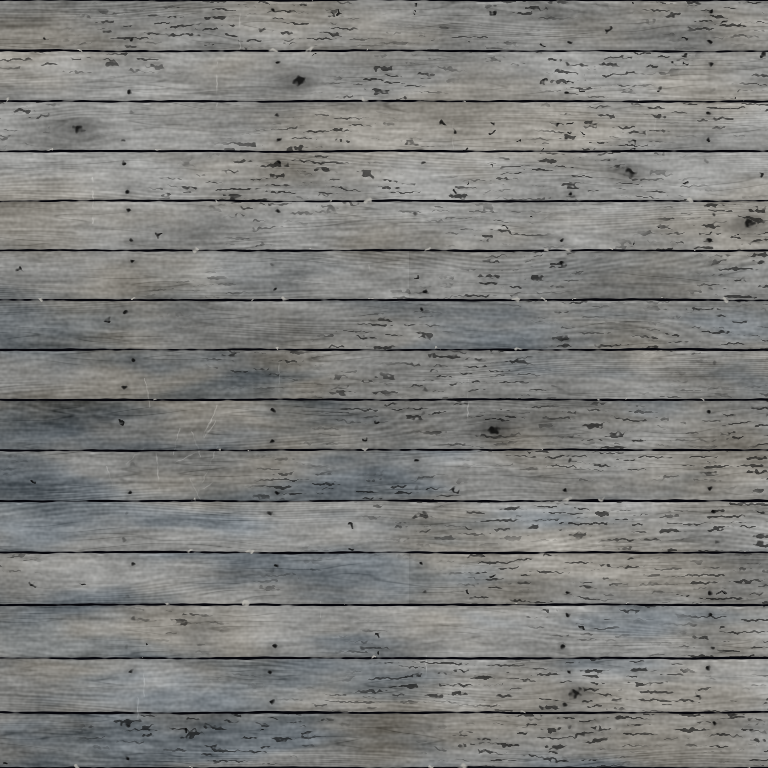
Give the GLSL for this texture, as a three.js fragment shader.

```glsl
// Weathered grey deck: fifteen horizontal planks split by thin dark seams.
// Stretched gradient noise makes the grain and stains; hashed cells and loops
// scatter the knots, nails, pits, scratches and the grit caught in the seams.
#define PLANKS 15.0
#define SEAM_BOW 0.097
#define SEAM_HALF 0.0008
#define JOIST_START 0.167
#define JOIST_PITCH 0.19
#define GRAIN_DEPTH 0.15
#define SCRATCHES 26
#define WOOD_GREY vec3(0.527, 0.528, 0.520)
#define GAP_COLOR vec3(0.02, 0.02, 0.04)
#define BLUE_TINT vec3(-0.105, -0.080, -0.052)
#define TAN_TINT vec3(0.010, -0.004, -0.024)
#define GRIT_COLOR vec3(0.74, 0.73, 0.70)

varying vec2 vUv;

float hash(vec2 p) {
  return fract(sin(dot(p, vec2(127.1, 311.7))) * 43758.5);
}

// Gradient noise, roughly -0.6 to 0.6
float corner(vec2 cell, vec2 offset) {
  float a = 6.2832 * hash(cell);
  return dot(vec2(cos(a), sin(a)), offset);
}

float noise(vec2 p) {
  vec2 i = floor(p), f = fract(p), e = vec2(1.0, 0.0);
  vec2 u = f * f * f * (f * (f * 6.0 - 15.0) + 10.0);
  return mix(mix(corner(i, f), corner(i + e, f - e), u.x),
             mix(corner(i + e.yx, f - e.yx), corner(i + 1.0, f - 1.0), u.x), u.y);
}

float fbm(vec2 p) {
  return noise(p) + 0.5 * noise(p * 2.1 + 7.3) + 0.25 * noise(p * 4.3 + 3.1);
}

// Height to plank number; the lower planks are slightly wider
float plankCoord(float y) {
  float t = y;
  for (int i = 0; i < 3; i++) t = y - SEAM_BOW * t * (1.0 - t) * (1.0 - t);
  return t * PLANKS;
}

float blob(vec2 d, float radius) {
  return 1.0 - smoothstep(radius * 0.3, radius * 1.4, length(d));
}

float segment(vec2 p, vec2 a, vec2 b) {
  vec2 d = b - a;
  return length(p - a - d * clamp(dot(p - a, d) / dot(d, d), 0.0, 1.0));
}

void main() {
  vec2 p = vUv;
  float row = plankCoord(p.y + 0.0014 * noise(p * vec2(7.0, 6.0)) + 0.0008 * noise(p * vec2(45.0, 6.0)));
  float id = floor(row), across = fract(row);
  float seam = floor(row + 0.5), seamDist = (row - seam) / PLANKS;
  vec2 ragged = vec2(noise(p * 140.0), noise(p * 140.0 + 9.0));

  // Knot: bends the grain around a dark core
  vec2 knotAt = vec2(hash(vec2(id, 3.0)), 0.3 + 0.4 * hash(vec2(id, 5.0)));
  vec2 toKnot = vec2(p.x - knotAt.x, (across - knotAt.y) / PLANKS);
  float hasKnot = step(0.4, hash(vec2(id, 9.0)));
  float bend = hasKnot * exp(-dot(toKnot, toKnot * vec2(1.0, 3.0)) / 0.0007);

  // Grain: growth rings, fibres, hairlines and speckle
  vec2 q = vec2(p.x + id * 7.3, p.y - 0.7 * toKnot.y * bend);
  q.y += 0.008 * noise(vec2(q.x * 5.0, across * 1.5 + id * 17.0));
  float figure = noise(vec2(q.x * 2.6, across * 1.3 + id * 11.0));
  float rings = sin(q.y * 1000.0 + figure * 60.0) * smoothstep(-0.1, 0.4, noise(q * vec2(4.0, 22.0)));
  float fibres = 0.6 * noise(q * vec2(7.0, 85.0)) + 0.9 * noise(q * vec2(26.0, 230.0));
  float hair = 1.0 - smoothstep(0.0, 0.09, abs(noise(q * vec2(9.0, 100.0) + 57.0)));
  hair *= smoothstep(-0.1, 0.35, noise(q * vec2(7.0, 40.0) + 19.0));
  float speckle = noise(p * 190.0) + noise(p * vec2(110.0, 250.0));
  float grain = 0.2 * rings + 0.7 * fibres + 0.34 * speckle - 0.5 * hair;

  // Plank tone: darker mid-height and lower left, some boards butted
  float butt = step(0.533, p.x) * step(0.75, hash(vec2(id, 21.0)));
  float tone = 0.085 * (hash(vec2(id + 40.0 * butt, 31.0)) - 0.5);
  float midHeight = (p.y - 0.53) / 0.13;
  tone += 0.035 * smoothstep(0.5, 0.8, p.y) - 0.035 * exp(-midHeight * midHeight);
  tone += 0.06 * (p.x - 0.5) * (1.0 - 0.6 * p.y);
  float blotch = fbm(q * vec2(5.0, 17.0)) + 0.7 * fbm(p * vec2(9.0, 14.0) + 41.0);
  vec3 color = WOOD_GREY + tone + 0.115 * blotch + GRAIN_DEPTH * grain;

  // Slate and faint tan weather stains
  float stain = fbm(q * vec2(3.5, 13.0) + 4.0);
  float lower = 1.0 - smoothstep(0.52, 0.72, p.y);
  color += BLUE_TINT * lower * smoothstep(-0.05, 0.5, stain + 0.45 * (0.5 - p.x));
  color += TAN_TINT * smoothstep(-0.2, 0.5, fbm(p * vec2(4.0, 9.0) + 13.0));
  color *= 1.0 - 0.25 * bend;
  color *= 1.0 - 0.75 * hasKnot * blob(toKnot * vec2(0.8, 1.0) + 0.007 * ragged, 0.0055);

  // Fine drying cracks in patches, denser on the right
  float dry = smoothstep(0.05, 0.4, noise(p * vec2(5.0, 9.0) + id * 5.7) + 0.55 * (p.x - 0.3));
  float crack = smoothstep(0.22, 0.42, noise(q * vec2(34.0, 210.0) + 31.0 + 0.6 * ragged));
  color *= 1.0 - 0.55 * crack * dry;

  // Ragged pits, denser at the upper right
  vec2 pitGrid = p * vec2(60.0, 90.0), pitCell = floor(pitGrid);
  float pitChance = 0.008 + 0.035 * smoothstep(0.45, 0.6, p.x) * smoothstep(0.6, 0.75, p.y);
  vec2 pit = (fract(pitGrid) - 0.5) / vec2(60.0, 90.0) + 0.007 * ragged;
  float pitSize = 0.001 + 0.0018 * hash(pitCell + 5.0);
  color *= 1.0 - 0.75 * step(hash(pitCell), pitChance) * blob(pit * vec2(0.7, 1.0), pitSize);

  // Nail pairs over each joist, with a faint rust halo
  float joist = floor((p.x - JOIST_START) / JOIST_PITCH + 0.5);
  for (int k = 0; k < 2; k++) {
    vec2 key = vec2(joist + 8.0, id * 2.0 + float(k));
    float x = JOIST_START + joist * JOIST_PITCH + 0.014 * (hash(key) - 0.5);
    float y = 0.2 + 0.57 * float(k) + 0.1 * (hash(key + 50.0) - 0.5);
    vec2 d = vec2(p.x - x, (across - y) / PLANKS) + 0.003 * ragged;
    float shown = smoothstep(0.3, 0.8, hash(key + 90.0));
    color *= 1.0 - shown * (0.75 * blob(d * vec2(0.8, 1.0), 0.0024) + 0.1 * blob(d, 0.009));
  }

  // Pale scratches: a slanted cluster on the left, upright ones elsewhere
  for (int i = 0; i < SCRATCHES; i++) {
    vec2 key = vec2(float(i), 71.0);
    vec2 r = vec2(hash(key), hash(key + 1.7));
    float clustered = step(float(i), 12.0);
    vec2 c = mix(r, vec2(0.14, 0.36) + r * vec2(0.14, 0.13), clustered);
    float angle = mix(1.57, 0.3 + 2.2 * hash(key + 4.0), clustered);
    vec2 reach = (0.008 + 0.022 * hash(key + 6.0)) * vec2(cos(angle), sin(angle));
    float line = 1.0 - smoothstep(0.0002, 0.0014, segment(p + 0.002 * ragged, c - reach, c + reach));
    color += 0.11 * line * clamp(0.5 + 1.5 * noise(p * 60.0), 0.0, 1.0);
  }

  // Thin uneven seams with worn lips, then grit lodged along them
  float wear = noise(vec2(p.x * 17.0, seam * 5.3)) + 0.7 * noise(vec2(p.x * 70.0, seam * 9.1));
  float halfWidth = SEAM_HALF * (1.0 + 1.1 * wear);
  color *= 1.0 - 0.2 * exp(-abs(seamDist) / 0.0022);
  color += 0.09 * smoothstep(0.1, 0.5, wear) * blob(vec2(seamDist + 0.0035, 0.0), 0.0016);
  float gap = 1.0 - smoothstep(halfWidth - 0.0003, halfWidth + 0.0011, abs(seamDist));
  color = mix(color, GAP_COLOR, gap * (1.0 - 0.5 * smoothstep(0.15, 0.5, -wear)));
  float gritCell = floor(p.x * 26.0);
  vec2 key = vec2(gritCell, seam + 200.0);
  vec2 grit = vec2(p.x - (gritCell + 0.2 + 0.6 * hash(key)) / 26.0, seamDist - 0.001);
  float size = 0.0008 + 0.0026 * hash(key + 3.0);
  float lodged = step(0.8, hash(key + 8.0)) * blob(grit * vec2(0.7, 1.0) + 0.005 * ragged, size);
  color = mix(color, GRIT_COLOR, 0.8 * lodged);

  gl_FragColor = vec4(clamp(color, 0.0, 1.0), 1.0);
}
```
